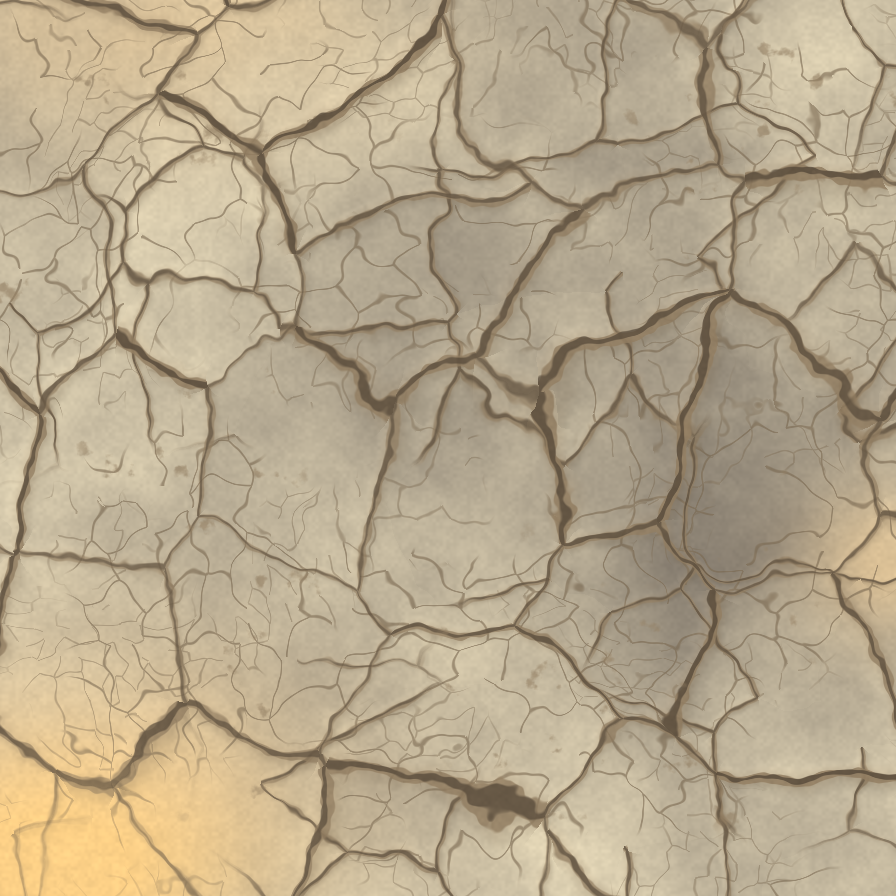
Write a Shadertoy shader that draws this texture.

```glsl
// Sun-dried cracked clay: warped plates, deep fissures, hairline cracks and warm stains.
#define PLATE_SCALE 4.9
#define BRANCH_SCALE 6.6
#define HAIR_SCALE 17.0
#define FISSURE_WIDTH 0.0068
#define WARP 0.15
#define GRAIN 0.085
#define PALE vec3(0.87, 0.82, 0.70)
#define SHADE vec3(0.62, 0.58, 0.51)
#define WALL vec3(0.57, 0.49, 0.38)
#define DEEP vec3(0.33, 0.28, 0.22)
#define WARM vec3(0.91, 0.79, 0.60)
#define GLOW vec3(1.0, 0.82, 0.52)

float hash(vec2 p) {
    return fract(sin(dot(p, vec2(127.1, 311.7))) * 43758.5453);
}

vec2 hash2(vec2 p) {
    return vec2(hash(p), hash(p + 57.3));
}

float noise(vec2 p) {
    vec2 i = floor(p), f = fract(p);
    f = f * f * (3.0 - 2.0 * f);
    return mix(mix(hash(i), hash(i + vec2(1, 0)), f.x),
               mix(hash(i + vec2(0, 1)), hash(i + vec2(1, 1)), f.x), f.y);
}

float fbm(vec2 p) {
    float sum = 0.0, amp = 0.5;
    for (int i = 0; i < 5; i++) {
        sum += amp * noise(p);
        p = mat2(1.6, 1.2, -1.2, 1.6) * p + 7.1;
        amp *= 0.5;
    }
    return sum;
}

// Voronoi border: distance, random value of the edge, side facing the light, plate value
vec4 border(vec2 p, float scale) {
    p *= scale;
    vec2 cell = floor(p), nearId = cell, nearest = vec2(9.0);
    for (int y = -1; y <= 1; y++)
    for (int x = -1; x <= 1; x++) {
        vec2 id = cell + vec2(x, y);
        vec2 r = id + 0.1 + 0.8 * hash2(id) - p;
        if (dot(r, r) < dot(nearest, nearest)) { nearest = r; nearId = id; }
    }
    vec4 result = vec4(9.0, 0.0, 0.0, hash(nearId + 3.7));
    for (int y = -2; y <= 2; y++)
    for (int x = -2; x <= 2; x++) {
        vec2 id = nearId + vec2(x, y);
        vec2 r = id + 0.1 + 0.8 * hash2(id) - p;
        if (x == 0 && y == 0) continue;
        vec2 normal = normalize(r - nearest);
        float d = dot(0.5 * (r + nearest), normal);
        if (d < result.x)
            result.xyz = vec3(d, hash(id + nearId + 0.5), dot(normal, vec2(0.6, -0.8)));
    }
    result.x /= scale;
    return result;
}

float stain(vec2 p, vec2 centre, vec2 size) {
    vec2 q = (p - centre) / size;
    return exp(-dot(q, q));
}

// Lays one fissure network over the clay: tan walls, then a dark off-centre core
vec3 carve(vec3 clay, vec4 edge, float width, float strength, float rough, float aa) {
    float lit = smoothstep(width * 4.5, width, edge.x) * edge.z;
    clay *= 1.0 + 0.09 * lit * strength;
    float halo = smoothstep(width * 3.2, 0.0, edge.x);
    clay = mix(clay, WALL, 0.30 * halo * strength);
    float wall = 1.0 - smoothstep(width - aa, width + aa, edge.x + width * 0.8 * (rough - 0.5));
    clay = mix(clay, WALL, 0.85 * wall * strength);
    float coreWidth = width * mix(0.25, 0.75, rough);
    float core = 1.0 - smoothstep(coreWidth - aa, coreWidth + aa, abs(edge.x - 0.35 * width * edge.z));
    return mix(clay, DEEP, 0.78 * core * strength);
}

void mainImage(out vec4 fragColor, in vec2 fragCoord) {
    vec2 uv = fragCoord / iResolution.xy;
    float aa = 1.0 / iResolution.y;
    vec2 bend = vec2(fbm(uv * 5.0), fbm(uv * 5.0 + 19.0)) - 0.5;
    vec2 p = uv + WARP * bend;
    float rough = noise(uv * 95.0);

    vec4 plate = border(p + 3.3, PLATE_SCALE);
    vec4 branch = border(p + 0.05 * bend.yx + 8.6, BRANCH_SCALE);
    vec4 hair = border(uv + 0.13 * bend + 0.025 * vec2(noise(uv * 38.0), noise(uv * 38.0 + 5.0)), HAIR_SCALE);
    vec4 fine = border(uv + 0.2 * bend + 5.0, HAIR_SCALE * 1.9);

    // Mottled clay, a little different on each plate
    float tone = 0.56 + 1.25 * (fbm(uv * 3.2 + 2.0) - 0.48) + 0.55 * (fbm(uv * 17.0) - 0.48);
    tone += 0.24 * (plate.w - 0.5) + 0.10 * (branch.w - 0.5);
    tone -= 0.55 * stain(uv, vec2(0.78, 0.36), vec2(0.13, 0.18));
    tone += 0.28 * stain(uv, vec2(0.25, 0.9), vec2(0.28, 0.16));
    vec3 clay = mix(SHADE, PALE, clamp(tone, -0.35, 1.1));

    // Warm stains along the left and right margins
    float warm = stain(uv, vec2(0.15, 0.97), vec2(0.28, 0.13)) * 0.65
               + stain(uv, vec2(0.99, 0.37), vec2(0.10, 0.09)) * 0.75
               + stain(uv, vec2(0.08, 0.10), vec2(0.26, 0.17));
    clay = mix(clay, WARM, clamp(warm * (0.6 + 0.7 * fbm(uv * 8.0)), 0.0, 0.9));
    float glow = stain(uv, vec2(0.05, 0.03), vec2(0.20, 0.12));
    clay = mix(clay, GLOW, clamp(1.15 * glow, 0.0, 0.92));

    // Broken hairlines, densest toward the upper right
    float dense = 0.12 * smoothstep(0.9, 1.7, uv.x + uv.y);
    float hairMask = smoothstep(0.46, 0.58, noise(uv * 9.0 + 4.0) + dense) * step(0.25, hair.y);
    float fineMask = smoothstep(0.52, 0.68, noise(uv * 12.0 + 31.0) + dense) * step(0.4, fine.y);
    float hairLine = 1.0 - smoothstep(0.0004, 0.0008 + 1.2 * aa, hair.x);
    float fineLine = 1.0 - smoothstep(0.0002, 0.0004 + 1.2 * aa, fine.x);
    float fade = 1.0 - 0.7 * glow;
    clay = mix(clay, WALL * 0.85, fade * max(0.62 * hairLine * hairMask, 0.42 * fineLine * fineMask));

    // Shallow branches under the main fissures
    float branchMask = smoothstep(0.38, 0.56, noise(uv * 5.0 + 12.0) + dense) * step(0.3, branch.y);
    clay = carve(clay, branch, FISSURE_WIDTH * mix(0.25, 0.55, branch.y), 0.8 * branchMask * fade, rough, aa);
    float swell = 0.65 + 0.7 * noise(uv * 11.0);
    float mainWidth = FISSURE_WIDTH * mix(0.35, 1.05, plate.y) * swell;
    clay = carve(clay, plate, mainWidth, mix(0.65, 1.0, plate.y) * fade, rough, aa);

    // Small pits and sandy grain
    float pits = smoothstep(0.71, 0.82, fbm(uv * 34.0 + 6.0)) * smoothstep(0.4, 0.7, noise(uv * 7.0));
    clay = mix(clay, WALL, 0.6 * pits);
    clay *= 1.0 + GRAIN * (0.6 * noise(uv * 260.0) + 0.4 * noise(uv * 130.0) - 0.5);
    fragColor = vec4(clamp(clay, 0.0, 1.0), 1.0);
}
```
